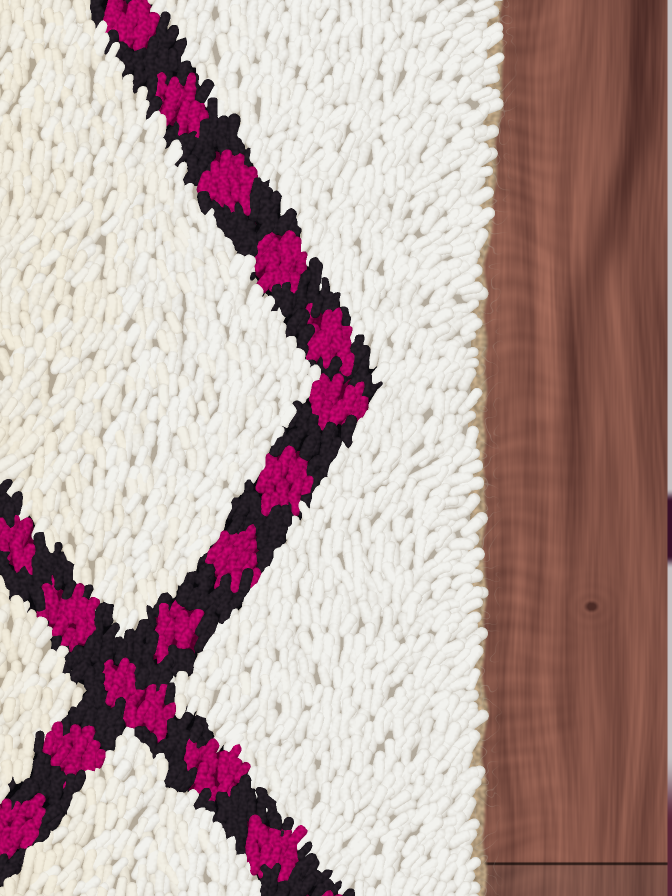
Write a Shadertoy shader that draws this texture.

```glsl
// A shaggy cream rug with a dark and magenta diamond lattice, lying on a wooden floor.
// The pile is a jittered grid of overlapping capsules; each one takes its dye from the
// lattice distance at its root. The boards are stretched, warped gradient noise.

const float TAU = 6.28318;
const vec2 TUFT_CELL = vec2(0.0115, 0.0145);
const float TUFT_RADIUS = 0.0072;
const float TUFT_HALF_LENGTH = 0.0078;
const float BAND_HALF = 0.033;
const float PINK_HALF = 0.021;
const float PINK_PERIOD = 0.104;
const float SEAM_Y = 0.036;
const float BOARD_END_X = 0.745;
const vec2 KNOT = vec2(0.660, 0.323);
const vec3 CREAM_LIGHT = vec3(0.95, 0.95, 0.935);
const vec3 CREAM_SHADE = vec3(0.70, 0.665, 0.61);
const vec3 BACKING = vec3(0.69, 0.60, 0.48);
const vec3 WOOD_LIGHT = vec3(0.67, 0.44, 0.37);
const vec3 WOOD_DARK = vec3(0.30, 0.17, 0.15);

vec2 hash2(vec2 p) {
    vec3 q = fract(p.xyx * vec3(0.1031, 0.1030, 0.0973));
    q += dot(q, q.yzx + 33.33);
    return fract((q.xx + q.yz) * q.zy);
}

float gradientDot(vec2 cell, vec2 offset) {
    float angle = TAU * hash2(cell).x;
    return dot(vec2(cos(angle), sin(angle)), offset);
}

// Gradient noise, roughly -0.7 to 0.7
float noise(vec2 p) {
    vec2 i = floor(p), f = fract(p), e = vec2(1, 0);
    vec2 u = f * f * f * (f * (f * 6.0 - 15.0) + 10.0);
    float low = mix(gradientDot(i, f), gradientDot(i + e, f - e), u.x);
    float high = mix(gradientDot(i + e.yx, f - e.yx), gradientDot(i + 1.0, f - 1.0), u.x);
    return mix(low, high, u.y);
}

// Keeps the nearest strand as (distance, position along it)
void strand(vec2 p, vec2 a, vec2 b, float start, inout vec2 nearest) {
    vec2 d = b - a;
    float t = clamp(dot(p - a, d) / dot(d, d), 0.0, 1.0);
    float dist = length(p - a - d * t);
    if (dist < nearest.x) nearest = vec2(dist, start + t * length(d));
}

vec2 lattice(vec2 p) {
    const vec2 tip = vec2(0.392, 0.578), bend = vec2(0.241, 0.342), cross_ = vec2(0.137, 0.231);
    vec2 nearest = vec2(9.0, 0.0);
    strand(p, vec2(0.118, 1.02), tip, -0.055, nearest);
    strand(p, tip, bend, -0.030, nearest);
    strand(p, bend, cross_, 0.250, nearest);
    strand(p, cross_, vec2(-0.02, 0.03), 0.015, nearest);
    strand(p, vec2(-0.02, 0.44), cross_, -0.055, nearest);
    strand(p, cross_, vec2(0.228, 0.147), -0.035, nearest);
    strand(p, vec2(0.228, 0.147), vec2(0.358, -0.02), 0.087, nearest);
    return nearest;
}

float rugEdge(float y) {
    return 0.531 + 0.020 * smoothstep(0.62, 0.95, y) + 0.009 * noise(vec2(y * 22.0, 4.0));
}

vec3 wood(vec2 p) {
    float warp = noise(p * vec2(9.0, 3.5));
    float x = p.x + 0.025 * warp;
    float grain = noise(vec2(x * 38.0, p.y * 2.2));
    float fine = noise(vec2(x * 190.0, p.y * 7.0)) + 0.6 * noise(vec2(p.x * 420.0, p.y * 18.0));
    float ripple = noise(vec2(p.x * 14.0, p.y * 75.0 + 3.0 * warp)) * smoothstep(0.67, 0.56, p.x);
    // Dark heartwood streak that drifts left on its way down
    float heart = mix(0.635, 0.715, smoothstep(0.50, 0.92, p.y)) + 0.018 * noise(vec2(p.y * 8.0, 2.0));
    float streak = exp(-pow((x - heart) / 0.019, 2.0)) * smoothstep(0.25, 0.65, p.y);
    float tone = 0.36 - 0.38 * grain - 0.20 * fine - 0.22 * ripple + 0.42 * streak;
    tone += 0.20 * smoothstep(0.64, 0.76, p.x);
    float knot = length((p - KNOT) * vec2(1.0, 1.25));
    tone += 0.6 * smoothstep(0.010, 0.003, knot) + 0.10 * cos(knot * 420.0) * exp(-knot * 60.0);
    vec3 color = mix(WOOD_LIGHT, WOOD_DARK, clamp(tone, 0.0, 1.0));
    // Cross board at the foot, and a pale sliver beyond the board end
    color = mix(color, color * 0.85 + 0.04, smoothstep(SEAM_Y, SEAM_Y - 0.002, p.y));
    color *= 1.0 - 0.65 * smoothstep(0.0025, 0.0005, abs(p.y - SEAM_Y));
    vec3 sliver = mix(vec3(0.78, 0.76, 0.77), vec3(0.22, 0.06, 0.16), smoothstep(0.045, 0.03, abs(p.y - 0.41)));
    sliver = mix(sliver, vec3(0.35, 0.14, 0.22), smoothstep(0.16, 0.08, p.y));
    return mix(color, sliver, smoothstep(BOARD_END_X - 0.001, BOARD_END_X + 0.001, p.x));
}

vec3 dyedWool(vec2 root, vec2 p, float light, float tint) {
    vec2 band = lattice(root);
    float ragged = noise(root * 55.0);
    float fibre = noise(p * 260.0);
    vec3 cream = mix(CREAM_SHADE, CREAM_LIGHT, clamp(light + 0.12 * fibre, 0.0, 1.0));
    cream *= mix(vec3(1.0, 0.975, 0.92), vec3(1.0), smoothstep(0.0, 0.42, root.x + 0.25 * tint));
    if (band.x + 0.010 * ragged > BAND_HALF) return cream;
    float patchWidth = PINK_HALF * (0.62 + 0.85 * cos(TAU * band.y / PINK_PERIOD));
    float fuzzy = clamp(light * 0.8 + 0.5 * fibre, 0.0, 1.0);
    if (band.x + 0.013 * ragged < patchWidth) return mix(vec3(0.32, 0.0, 0.16), vec3(0.80, 0.02, 0.44), fuzzy);
    return mix(vec3(0.035, 0.03, 0.045), vec3(0.17, 0.14, 0.17), fuzzy);
}

vec3 scene(vec2 p) {
    float beyond = p.x - rugEdge(p.y);
    // Floor, contact shadow, woven backing and stray hairs
    vec3 color = wood(p) * (1.0 - 0.30 * exp(-max(beyond, 0.0) * 70.0));
    color = mix(color, BACKING * (1.0 + 0.3 * noise(p * 180.0)), smoothstep(0.013, 0.007, beyond));
    float hair = smoothstep(0.05, 0.0, abs(noise(p * 65.0 + noise(p * 25.0))));
    color = mix(color, CREAM_SHADE, 0.40 * hair * smoothstep(0.032, 0.008, beyond));
    if (beyond > 0.04) return color;
    // Topmost tuft: capsules leaning with the nap, flatter towards the border
    float lean = 0.25 + 0.9 * noise(p * 7.0) + 0.75 * smoothstep(0.40, 0.53, p.x);
    float top = -1.0, light = 0.0, tint = 0.0;
    vec2 topRoot = p, cell = floor(p / TUFT_CELL);
    for (int j = -2; j <= 2; j++)
    for (int i = -2; i <= 2; i++) {
        vec2 id = cell + vec2(i, j), r = hash2(id + 40.0), s = hash2(id + 170.0);
        vec2 root = (id + 0.5 + 0.85 * (r - 0.5)) * TUFT_CELL;
        if (root.x > rugEdge(root.y)) continue;
        float angle = lean + 0.9 * (s.x - 0.5);
        vec2 axis = vec2(sin(angle), cos(angle)), q = p - root;
        float along = clamp(dot(q, axis), -TUFT_HALF_LENGTH, TUFT_HALF_LENGTH);
        vec2 across = (q - axis * along) / (TUFT_RADIUS * mix(0.75, 1.05, s.y));
        float dome = 1.0 - dot(across, across);
        if (dome < 0.0) continue;
        float height = sqrt(dome) + 0.8 * r.x + 0.2 * along / TUFT_HALF_LENGTH;
        if (height > top) {
            top = height; topRoot = root; tint = s.x;
            light = 0.28 + 0.70 * sqrt(dome) + 0.16 * dot(across, vec2(-0.5, 0.8)) + 0.15 * (r.x - 0.5);
        }
    }
    if (top > -1.0) return dyedWool(topRoot, p, light, tint);
    return beyond < -0.008 ? dyedWool(p, p, 0.0, 0.5) : color;
}

void mainImage(out vec4 fragColor, in vec2 fragCoord) {
    vec3 sum = vec3(0.0);
    for (int k = 0; k < 4; k++) {
        vec2 offset = vec2(k % 2, k / 2) * 0.5 - 0.25;
        sum += scene((fragCoord + offset) / iResolution.y);
    }
    fragColor = vec4(sum * 0.25, 1.0);
}
```
